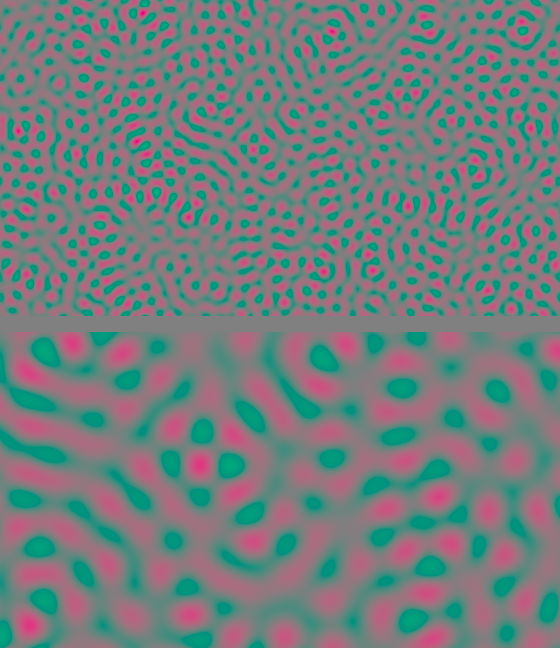
Top, the full canvas; bottom, a detail of the centre.
This pattern is drawn by a WebGL 2 fragment shader. Its source:

```glsl
#version 300 es
precision highp float;
// Mottled field of teal spots and pink blobs on grey, at even lightness.
// Many plane waves of nearly equal length and random direction are summed;
// whole cycles per canvas side make it tile. Colour is linear in the height.

uniform vec2 u_resolution;
out vec4 fragColor;

const float TAU = 6.2831853;
const int WAVES = 72;

// Two random values in 0..1 from one number
vec2 hash2(float n) {
    vec3 p = fract(vec3(n) * vec3(0.1031, 0.1030, 0.0973));
    p += dot(p, p.yzx + 33.33);
    return fract((p.xx + p.yz) * p.zy);
}

// Sum of waves with mean 0 and variance 1; uv spans one tile
float waveField(vec2 uv, float aspect) {
    float height = 0.0;
    for (int i = 0; i < WAVES; i++) {
        float n = float(i);
        vec2 rnd = hash2(n + 17.0);
        float phase = hash2(n + 211.0).x;

        // Stratified directions over a half turn, small spread of length
        float angle = 0.5 * TAU * (n + rnd.x) / float(WAVES);
        float cyclesAcross = 37.0 * mix(0.93, 1.07, rnd.y);
        vec2 direction = vec2(cos(angle), sin(angle));
        vec2 cycles = round(cyclesAcross * direction * vec2(1.0, 1.0 / aspect));

        height += cos(TAU * (fract(dot(cycles, uv)) + phase));
    }
    return height * sqrt(2.0 / float(WAVES));
}

// Linear light to display values
vec3 encodeSrgb(vec3 light) {
    light = clamp(light, 0.0, 1.0);
    vec3 curve = 1.055 * pow(light, vec3(1.0 / 2.4)) - 0.055;
    return mix(12.92 * light, curve, step(0.0031308, light));
}

void main() {
    vec2 uv = gl_FragCoord.xy / u_resolution;
    float height = waveField(uv, u_resolution.x / u_resolution.y);

    // Red and green trade off around grey; red clips to zero in the spots
    vec3 grey = vec3(0.212, 0.211, 0.211);
    vec3 pinkShift = vec3(0.170, -0.056, 0.003);
    fragColor = vec4(encodeSrgb(grey + pinkShift * height), 1.0);
}
```
